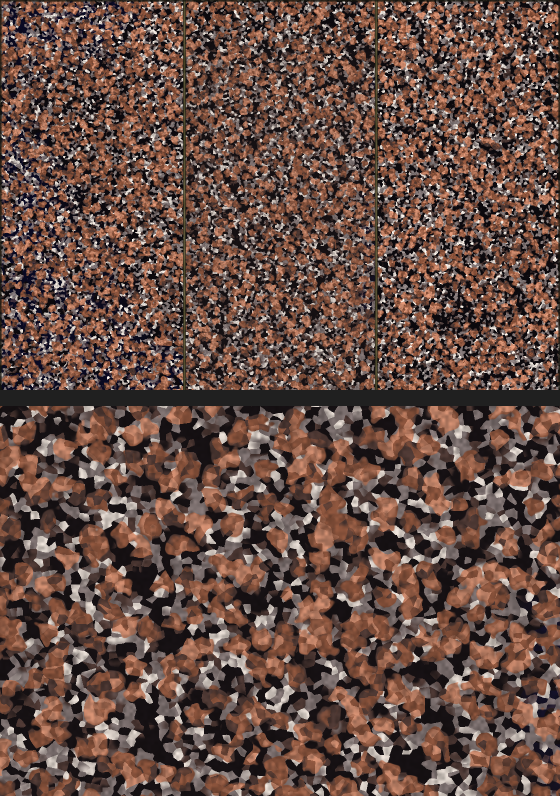
Top, the full canvas; bottom, a detail of the centre.
A WebGL 2 fragment shader for this texture:

```glsl
#version 300 es
precision highp float;
// Three polished slabs of red granite, parted by thin vertical joints.
// Rounded feldspar grains (coarse cells) lie on a fine mosaic of black mica and
// pale quartz (small cells); slow noise varies tone, contrast and dark veins.
uniform vec2 u_resolution;
out vec4 fragColor;

const vec3 BLACK  = vec3(0.045, 0.035, 0.05);
const vec3 UMBER  = vec3(0.27, 0.195, 0.18);
const vec3 GREY   = vec3(0.47, 0.43, 0.43);
const vec3 QUARTZ = vec3(0.86, 0.83, 0.80);
const vec3 RUST   = vec3(0.51, 0.30, 0.21);
const vec3 SALMON = vec3(0.77, 0.52, 0.41);

float hash(vec2 p) {
  return fract(sin(dot(p, vec2(12.9898, 78.233))) * 43758.5);
}

float noise(vec2 p) {
  vec2 i = floor(p), f = fract(p);
  f = f * f * (3.0 - 2.0 * f);
  return mix(mix(hash(i), hash(i + vec2(1, 0)), f.x),
             mix(hash(i + vec2(0, 1)), hash(i + vec2(1, 1)), f.x), f.y);
}

// Nearest scattered centre: x = distance, y = random id of its cell.
vec2 cells(vec2 p, float seed) {
  vec2 base = floor(p), nearest = vec2(9.0, 0.0);
  for (int y = -1; y <= 1; y++)
    for (int x = -1; x <= 1; x++) {
      vec2 c = base + vec2(x, y);
      vec2 centre = c + vec2(hash(c + seed), hash(c + seed + 37.7));
      float d = distance(p, centre);
      if (d < nearest.x) nearest = vec2(d, hash(c + seed + 71.3));
    }
  return nearest;
}

vec3 feldspar(float tone) {
  vec3 c = mix(UMBER, RUST, smoothstep(0.12, 0.36, tone));
  return mix(c, SALMON, smoothstep(0.42, 0.74, tone));
}

vec3 mosaic(float tone) {
  vec3 c = mix(BLACK, UMBER, smoothstep(0.41, 0.48, tone));
  c = mix(c, GREY, smoothstep(0.54, 0.62, tone));
  return mix(c, QUARTZ, smoothstep(0.80, 0.92, tone));
}

// Dark wandering band around a given height.
float vein(vec2 p, float height, float seed) {
  float wander = 0.16 * (noise(vec2(p.x * 5.0, seed)) - 0.5);
  float band = 1.0 - smoothstep(0.0, 0.05, abs(p.y - height - wander));
  return band * smoothstep(0.25, 0.7, noise(p * 14.0 + seed));
}

vec3 granite(vec2 p, float slab, float dark, float blue) {
  vec2 q = p + slab * 3.7;
  vec2 warp = vec2(noise(q * 110.0), noise(q * 110.0 + 19.0)) - 0.5;
  vec2 coarse = cells((q + warp * 0.008) * 54.0, 3.0);
  vec2 fine = cells((q + warp * 0.004) * vec2(150.0, 160.0), 11.0);

  float patchy = noise(q * 75.0 + 5.0) - 0.5;
  vec3 ground = mosaic(fine.y + 0.3 * patchy - 0.2 * dark);
  float tint = blue * step(0.35, noise(q * 60.0 + 9.0));
  ground += vec3(-0.01, 0.0, 0.08) * tint * (1.0 - smoothstep(0.1, 0.6, ground.r));

  // Grains are brightest at the heart and end in a ragged, darker rim
  float ragged = coarse.x + 0.4 * (noise(q * 165.0) - 0.5);
  float grain = 1.0 - smoothstep(0.48, 0.56, ragged);
  grain *= step(coarse.y, 0.68 - 0.2 * dark);
  float tone = 0.42 * fract(coarse.y * 17.0) + 0.58 * fine.y;
  tone -= 0.16 * smoothstep(0.25, 0.55, ragged);
  vec3 col = mix(ground, feldspar(tone), grain);
  return col * (0.80 + 0.40 * noise(q * 330.0));
}

// Pale grout thread between two dark arrises; d is the distance to the joint.
vec3 joint(vec3 col, float d, float px, vec3 grout) {
  col = mix(col, vec3(0.06, 0.06, 0.04), 1.0 - smoothstep(0.0020, 0.0024 + px, d));
  return mix(col, grout, 1.0 - smoothstep(0.0008, 0.0012 + px, d));
}

vec3 slabs(vec2 p, float aspect, float px) {
  float u = p.x / aspect;
  float slab = step(0.3294, u) + step(0.672, u);
  float left = 1.0 - step(0.5, slab);
  float right = step(1.5, slab);
  float middle = 1.0 - left - right;

  // Slow changes over each slab
  float dark = left * vein(p, 0.34, 2.0) + right * vein(p, 0.24, 8.0);
  float blue = left * smoothstep(0.25, 0.75, noise(p * 4.0 + 3.0));
  blue += middle * smoothstep(0.63, 0.66, u) * smoothstep(0.35, 0.6, noise(p * 9.0));
  vec3 col = granite(p, slab, dark, blue);

  // The middle slab is duller, save along its upper edge
  float dull = middle * (1.0 - smoothstep(0.82, 0.97, p.y));
  col = mix(col, vec3(0.32, 0.24, 0.21), 0.13 * dull);
  col *= 0.99 + 0.06 * noise(p * 3.0 + slab * 9.0) + 0.03 * right;

  // Joints and outer border
  vec3 grout = mix(vec3(0.25, 0.24, 0.13), vec3(0.46, 0.42, 0.29), noise(vec2(p.y * 40.0, slab)));
  float seam = min(abs(u - 0.3294), abs(u - 0.672)) * aspect;
  col = joint(col, seam, px, grout);
  float border = min(min(u, 1.0 - u) * aspect, 1.0 - p.y);
  return mix(col, vec3(0.09, 0.09, 0.06), 0.8 * (1.0 - smoothstep(0.002, 0.004 + px, border)));
}

void main() {
  float px = 1.0 / u_resolution.y;
  float aspect = u_resolution.x * px;
  vec3 sum = vec3(0.0);
  for (int i = 0; i < 4; i++) {  // 2 x 2 samples smooth the grain edges
    vec2 offset = vec2(i % 2, i / 2) * 0.5 - 0.25;
    sum += slabs((gl_FragCoord.xy + offset) * px, aspect, px);
  }
  fragColor = vec4(clamp(sum * 0.25, 0.0, 1.0), 1.0);
}
```
